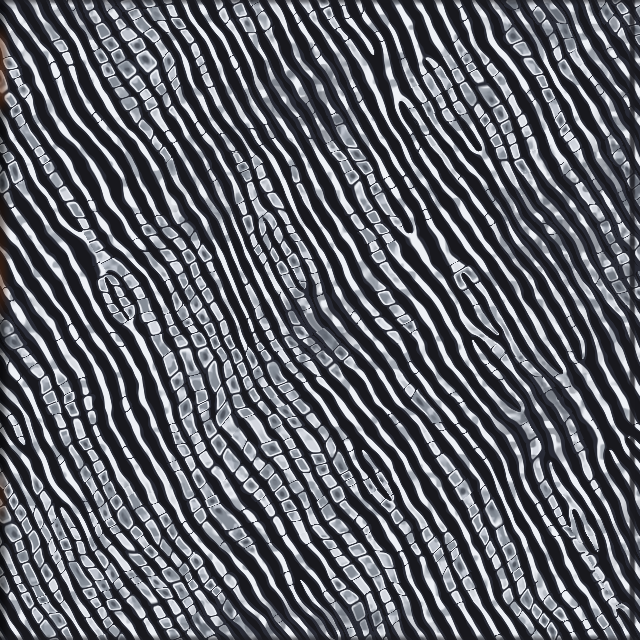
Reproduce this pattern procedurally as a WebGL 2 fragment shader.

```glsl
#version 300 es
precision highp float;
// Slanted, wavering pale ridges on near-black, swelling here and there into chains of cells.
uniform vec2 u_resolution;
out vec4 fragColor;

float hash(vec2 p) {
    return fract(sin(dot(p, vec2(127.1, 311.7))) * 43758.5);
}

float noise(vec2 p) {
    vec2 i = floor(p), f = fract(p);
    f = f * f * (3.0 - 2.0 * f);
    return mix(mix(hash(i), hash(i + vec2(1, 0)), f.x),
               mix(hash(i + vec2(0, 1)), hash(i + vec2(1, 1)), f.x), f.y);
}

// Ridge count: 34 across, 20 down, bent by noise, with short extra ridges inserted between fork pairs
float ridgePhase(vec2 uv) {
    float phase = dot(uv, vec2(34.0, 20.0));
    phase += 1.5 * noise(uv * 4.0 + 3.0) + 0.6 * noise(uv * 12.0) + 0.25 * noise(uv * 32.0);
    for (int i = 0; i < 16; i++) {
        float k = float(i);
        vec2 a = uv - vec2(hash(vec2(k, 1.7)), hash(vec2(k, 5.3)));
        vec2 b = a - vec2(0.507, -0.862) * (0.06 + 0.14 * hash(vec2(k, 8.1)));
        float turn = mod(k, 2.0) * 2.0 - 1.0;
        phase += turn * atan(a.x * b.y - a.y * b.x, dot(a, b)) / 6.2831853;
    }
    return phase;
}

float roundedBox(vec2 p, vec2 halfSize, float radius) {
    vec2 q = abs(p) - halfSize + radius;
    return length(max(q, 0.0)) + min(max(q.x, q.y), 0.0) - radius;
}

void main() {
    vec2 uv = gl_FragCoord.xy / u_resolution;
    const float ridges = 39.4;
    float phase = ridgePhase(uv);
    float lane = floor(phase);
    float across = fract(phase) - 0.5;
    float along = dot(uv, vec2(0.507, -0.862)) * ridges;

    // Streaks where single ridges widen into cells, gathered in loose regions
    float region = noise(uv * 5.0 + 20.0);
    float swell = smoothstep(0.5, 0.72, noise(vec2(lane * 0.83 + 9.0, along * 0.2)) + 0.5 * (region - 0.45));

    // Uneven cells along the lane, with slanted walls
    float run = along * 1.1 + 1.5 * noise(vec2(along * 0.6, lane * 3.7)) + hash(vec2(lane, 2.0)) * 7.0;
    run += across * (noise(vec2(lane * 5.3, along * 0.4)) - 0.5) * 1.4;
    float cell = hash(vec2(floor(run), lane + 11.0));
    float halfWidth = mix(0.145, 0.29, swell) + 0.13 * (noise(uv * 60.0) - 0.5);
    halfWidth *= mix(1.0, 0.78 + 0.42 * cell, swell);

    float ribbon = abs(across) - halfWidth;
    vec2 local = vec2(across, fract(run) - 0.5);
    float capsule = roundedBox(local, vec2(halfWidth, 0.45), min(halfWidth, 0.16));
    float closed = step(hash(vec2(lane + 4.0, floor(run))), 0.08 + 0.8 * swell);
    float d = mix(ribbon, capsule, closed);

    // Colours
    vec3 ink = vec3(0.10, 0.10, 0.12);
    vec3 navy = vec3(0.16, 0.17, 0.21);
    vec3 slate = vec3(0.31, 0.33, 0.37);
    vec3 steel = vec3(0.52, 0.55, 0.59);
    vec3 silver = vec3(0.74, 0.76, 0.80);
    vec3 white = vec3(0.93, 0.94, 0.96);

    // Dark ground with a bluish halo beside each ridge
    float aa = max(0.03, 0.45 * ridges / u_resolution.y);
    float mottle = noise(uv * 95.0);
    float haze = smoothstep(0.55, 0.85, noise(uv * 6.0 + 41.0));
    vec3 color = mix(ink * 0.94, navy, smoothstep(0.15, 0.09, d - 0.12 * haze + 0.1 * (mottle - 0.5)));
    color = mix(color, slate, smoothstep(aa * 1.6, 0.0, d) * 0.7);

    // Bright rim, mottled grey hollow and a shaded core inside the cells
    float hollow = smoothstep(0.05, 0.14, -d) * swell;
    vec3 inside = mix(silver, steel, smoothstep(0.3, 0.6, mottle + 0.4 * (cell - 0.5)));
    vec3 fill = mix(white, inside, hollow * (0.55 + 0.45 * step(0.3, cell)));
    float core = smoothstep(0.2, 0.06, length(local * vec2(1.0, 0.6)));
    fill = mix(fill, slate, core * swell * step(0.72, cell));
    fill = mix(fill, steel, 0.7 * smoothstep(0.62, 0.85, noise(uv * 70.0 + 7.0)));
    fill = mix(fill, slate, 0.55 * haze * smoothstep(0.35, 0.65, mottle));
    color = mix(color, fill, smoothstep(aa, -aa, d));

    // Dimmed borders, with rust stains at the left
    float leftWear = smoothstep(0.018, 0.0, uv.x);
    color *= 1.0 - 0.55 * leftWear;
    color += vec3(0.22, 0.10, 0.03) * leftWear * smoothstep(0.4, 0.7, noise(vec2(3.0, uv.y * 9.0)));
    color = mix(color, ink, 0.8 * smoothstep(0.006, 0.002, abs(uv.x - 0.988)));
    color = mix(color, ink, 0.6 * smoothstep(0.01, 0.0, min(uv.y, 1.0 - uv.y)));
    fragColor = vec4(color, 1.0);
}
```
